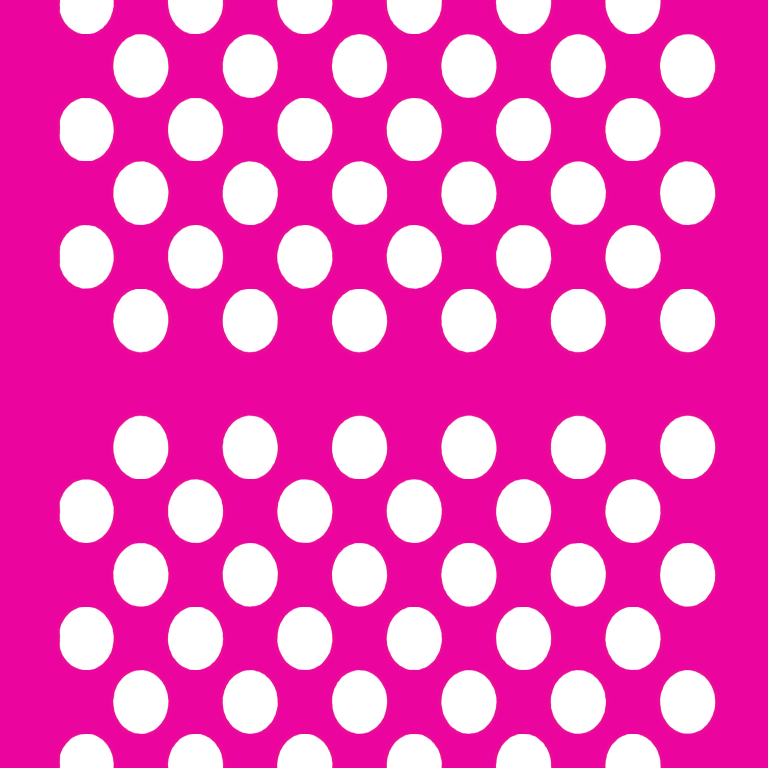
Write a Shadertoy shader that draws this pattern.

```glsl
vec2 hashGradient(vec2 cell) {
    float angle = 6.2832 * fract(sin(dot(cell, vec2(127.1, 311.7))) * 4375.85);
    return vec2(cos(angle), sin(angle));
}

float gradientNoise(vec2 p) {
    vec2 i = floor(p), f = p - i;
    vec2 u = f * f * (3.0 - 2.0 * f);
    float low = mix(dot(hashGradient(i), f),
                    dot(hashGradient(i + vec2(1, 0)), f - vec2(1, 0)), u.x);
    float high = mix(dot(hashGradient(i + vec2(0, 1)), f - vec2(0, 1)),
                     dot(hashGradient(i + vec2(1, 1)), f - vec2(1, 1)), u.x);
    return mix(low, high, u.y);
}

// Signed distance to staggered ovals, six per row, with the middle row left empty
float ovalDistance(vec2 uv) {
    float y = uv.y - 0.5;
    float side = y < 0.0 ? -1.0 : 1.0;
    float row = side * max(1.0, round(abs(y) / 0.0828));
    float firstX = 0.1122 + 0.0712 * mod(abs(row), 2.0);
    float column = clamp(round((uv.x - firstX) / 0.1424), 0.0, 5.0);
    vec2 fromCenter = vec2(uv.x - firstX - column * 0.1424, y - row * 0.0828);
    float d = (length(fromCenter / vec2(0.0358, 0.0414)) - 1.0) * 0.0385;
    // Slightly trimmed outer flanks
    return max(d, max(0.078 - uv.x, uv.x - 0.9315));
}

void mainImage(out vec4 fragColor, in vec2 fragCoord) {
    vec2 uv = fragCoord / iResolution.xy;
    float pixel = 1.0 / min(iResolution.x, iResolution.y);

    // Faintly ragged outline
    float grain = gradientNoise(uv * 190.0);
    float d = ovalDistance(uv) + 0.0006 * grain;

    // Flat pink with a faint, uneven dull rim around each oval
    float rim = (1.0 - smoothstep(0.002, 0.006, d)) * clamp(0.7 + grain, 0.0, 1.0);
    vec3 color = mix(vec3(0.92, 0.02, 0.62), vec3(0.91, 0.06, 0.58), rim);

    float edge = max(0.7 * pixel, 0.001);
    color = mix(color, vec3(1.0), 1.0 - smoothstep(-edge, edge, d));
    fragColor = vec4(color, 1.0);
}
```
